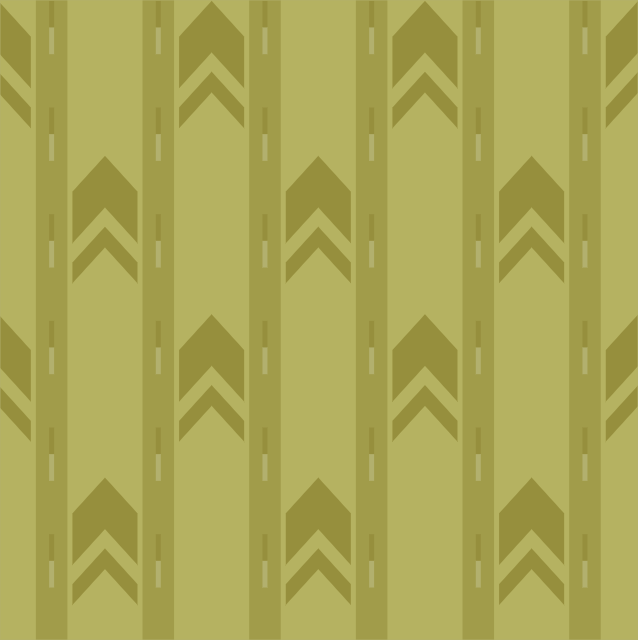
This pattern is drawn by a Shadertoy shader. Its source:

```glsl
// Olive road stripes with two-tone lane dashes and staggered double chevrons between them.

const vec3 GROUND = vec3(0.71, 0.70, 0.38);
const vec3 ROAD = vec3(0.63, 0.61, 0.29);
const vec3 DARK = vec3(0.59, 0.56, 0.24);
const vec3 PALE = vec3(0.70, 0.69, 0.43);

const float LANES_PER_HEIGHT = 6.0;
const float ROAD_CENTER = 0.484;
const float ROAD_HALF_WIDTH = 0.148;
const vec2 DASH_HALF_SIZE = vec2(0.0234, 0.125);
const float CHEVRON_HALF_WIDTH = 0.305;
const float CHEVRON_SLOPE = 1.1;
const int CHEVRON_ROWS = 2;

// Antialiased coverage of a signed distance.
float coverage(float dist, float pixel) {
    return clamp(0.5 - dist / pixel, 0.0, 1.0);
}

// Signed offset from the nearest integer repeat.
float centered(float x) {
    return fract(x + 0.5) - 0.5;
}

float boxDistance(vec2 p, vec2 halfSize) {
    vec2 d = abs(p) - halfSize;
    return max(d.x, d.y);
}

// Upward chevron with vertical sides; its slanted band spans start to end.
float chevronDistance(vec2 p, float start, float end) {
    float depth = p.y - CHEVRON_SLOPE * abs(p.x);
    float band = max(start - depth, depth - end);
    band /= length(vec2(1.0, CHEVRON_SLOPE));
    return max(band, abs(p.x) - CHEVRON_HALF_WIDTH);
}

// Thick arrowhead followed by a thin one.
float arrowDistance(vec2 p) {
    return min(chevronDistance(p, 0.0, 0.484),
               chevronDistance(p, 0.664, 0.859));
}

void mainImage(out vec4 fragColor, in vec2 fragCoord) {
    // Lane units, measured from the upper left.
    vec2 size = iResolution.xy * LANES_PER_HEIGHT / iResolution.y;
    vec2 p = fragCoord * LANES_PER_HEIGHT / iResolution.y;
    p.y = size.y - p.y;
    float pixel = LANES_PER_HEIGHT / iResolution.y;

    // Roads and their dashes
    float roadX = centered(p.x - ROAD_CENTER);
    float road = abs(roadX) - ROAD_HALF_WIDTH;
    float darkDash = boxDistance(vec2(roadX, centered(p.y - 0.133)), DASH_HALF_SIZE);
    float paleDash = boxDistance(vec2(roadX, centered(p.y - 0.383)), DASH_HALF_SIZE);

    // Arrows, staggered on alternate columns
    float column = floor(p.x - ROAD_CENTER);
    float odd = mod(column, 2.0);
    float firstApex = mix(1.461, 0.008, odd);
    float rowStep = mix(3.016, 2.938, odd);
    float arrowX = p.x - ROAD_CENTER - column - 0.5;
    float arrows = 1e3;
    for (int row = 0; row < CHEVRON_ROWS; row++) {
        float apex = firstApex + rowStep * float(row);
        arrows = min(arrows, arrowDistance(vec2(arrowX, p.y - apex)));
    }

    // Faint pale rim along the canvas edge
    vec2 inset = min(p, size - p);
    float rim = min(inset.x, inset.y) - 0.008;

    vec3 color = mix(GROUND, ROAD, coverage(road, pixel));
    color = mix(color, DARK, coverage(min(darkDash, arrows), pixel));
    color = mix(color, PALE, coverage(paleDash, pixel));
    color = mix(color, PALE, 0.5 * coverage(rim, pixel));
    fragColor = vec4(color, 1.0);
}
```
